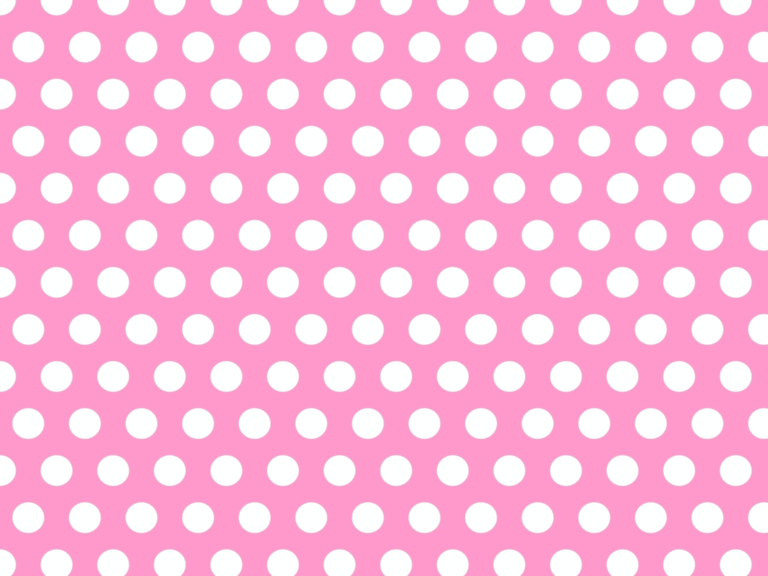
Give the GLSL for this pattern, as a WebGL 1 fragment shader.

```glsl
precision highp float;
// Staggered rows of white polka dots with a faint dusky rim on pink.

uniform vec2 u_resolution;

#define PITCH vec2(0.09826, 0.08170)   // dot spacing, in canvas heights
#define DOT_RADIUS 0.02750
#define RIM_RADIUS 0.03020
#define DOT_SOFTNESS 0.0019
#define RIM_SOFTNESS 0.0008
#define DOT_SQUASH 1.035               // dots are slightly wider than tall
#define PINK vec3(1.0, 0.60, 0.80)
#define RIM vec3(0.95, 0.63, 0.79)
#define WHITE vec3(0.995, 1.0, 1.0)

// Distance to the centre of the dot in this point's staggered cell.
float dotDistance(vec2 p) {
  float row = floor(p.y / PITCH.y + 0.5);
  float column = p.x / PITCH.x - 0.5 * mod(row, 2.0);
  vec2 offset = vec2(fract(column + 0.5) - 0.5, p.y / PITCH.y - row) * PITCH;
  return length(offset * vec2(1.0, DOT_SQUASH));
}

// Coverage of a disc, with an edge never narrower than one pixel.
float disc(float dist, float radius, float softness) {
  float halfWidth = max(softness, 0.5 / u_resolution.y);
  return 1.0 - smoothstep(radius - halfWidth, radius + halfWidth, dist);
}

void main() {
  // Canvas heights, measured from the top left corner.
  vec2 p = vec2(gl_FragCoord.x, u_resolution.y - gl_FragCoord.y) / u_resolution.y;
  float dist = dotDistance(p);

  vec3 color = mix(PINK, RIM, disc(dist, RIM_RADIUS, RIM_SOFTNESS));
  color = mix(color, WHITE, disc(dist, DOT_RADIUS, DOT_SOFTNESS));
  gl_FragColor = vec4(color, 1.0);
}
```
